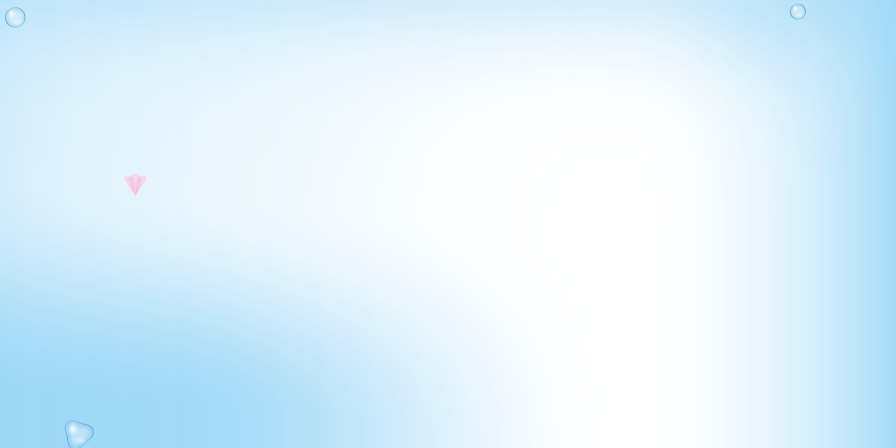
Write a WebGL 2 fragment shader that draws this background.

```glsl
#version 300 es
precision highp float;

uniform vec2 u_resolution;
out vec4 outColor;

const vec3 SKY_TINT = vec3(1.0, 0.40, 0.09);
const vec3 RIM_BLUE = vec3(0.36, 0.64, 0.79);
const vec3 PETAL_PINK = vec3(0.98, 0.84, 0.91);
const float MAX_DEPTH = 0.41;

// Adds two tint depths without passing the deepest blue.
float blendDepth(float a, float b) {
    return a + b - a * b / MAX_DEPTH;
}

float glow(vec2 p, vec2 center, vec2 size) {
    vec2 q = (p - center) / size;
    return exp(-dot(q, q));
}

float coverage(float dist, float pixel) {
    return 1.0 - smoothstep(-pixel, pixel, dist);
}

// Faint vertical bands from layered sines.
float softBands(float x) {
    float sum = 0.0;
    float gain = 0.002;
    float freq = 65.0;
    for (int i = 0; i < 3; i++) {
        sum += gain * sin(x * freq + float(i) * 1.7);
        gain *= 0.5;
        freq *= 1.9;
    }
    return sum;
}

// Depth of blue: zero is white.
float skyDepth(vec2 p) {
    float haze = 0.11 * (1.0 - smoothstep(0.0, 1.33, p.x)) + 0.06 * exp(-p.x / 0.15);
    float top = 0.16 * exp(-pow(max(1.0 - p.y, 0.0) / 0.12, 1.3));
    float side = clamp((p.x - 1.406) / 0.594, 0.0, 1.0);
    float right = 0.35 * side * side;
    float corner = 0.09 * glow(p, vec2(1.72, 0.97), vec2(0.20, 0.16));
    float rise = 1.0 - smoothstep(0.12, 0.60, p.y + 0.09 * p.x);
    float pool = 0.36 * rise * (1.0 - smoothstep(0.35, 1.40, p.x));
    float depth = blendDepth(blendDepth(haze, top), blendDepth(right, corner));
    depth = blendDepth(depth, pool);
    return max(depth + softBands(p.x) * smoothstep(0.0, 0.1, depth), 0.0);
}

// Clear water bead; lobe bends the circle toward a rounded triangle.
vec3 addBead(vec3 color, vec2 p, vec2 center, float radius, float lobe, float pixel) {
    vec2 q = p - center;
    float angle = atan(q.y, q.x);
    float dist = length(q) - radius * (1.0 + lobe * cos(3.0 * (angle - 0.21)));
    float inside = coverage(dist, pixel);
    float shade = smoothstep(-0.6 * radius, 0.0, dist);
    color = mix(color, vec3(0.86, 0.95, 0.99), 0.45 * inside * (1.0 - shade));
    color = mix(color, RIM_BLUE, 0.16 * inside * shade);
    float rim = coverage(abs(dist + 0.0012) - 0.0012, pixel);
    color = mix(color, RIM_BLUE, rim * (0.50 + 0.25 * sin(angle * 2.0 + 0.8)));
    float shine = glow(q, vec2(-0.35, 0.35) * radius, vec2(0.22, 0.30) * radius);
    float lowShine = glow(q, vec2(0.25, -0.45) * radius, vec2(0.35, 0.20) * radius);
    return mix(color, vec3(1.0), inside * (0.8 * shine + 0.5 * lowShine));
}

// Ribbed fan opening upward from its base.
vec3 addPetal(vec3 color, vec2 p, vec2 base, float size, float pixel) {
    vec2 q = p - base;
    float angle = atan(q.x, q.y);
    float radius = length(q);
    float edge = size * (0.97 + 0.05 * cos(angle * 13.0));
    float sides = (abs(angle) - 0.58) * radius;
    float shape = coverage(max(radius - edge, sides), pixel);
    float ribs = 0.5 + 0.5 * cos(angle * 13.0);
    vec3 pink = PETAL_PINK - vec3(0.01, 0.07, 0.04) * (1.0 - ribs);
    pink = mix(pink * vec3(0.99, 0.93, 0.96), pink, smoothstep(0.0, size, radius));
    return mix(color, pink, 0.9 * shape);
}

void main() {
    // Height spans 0 to 1, width spans 0 to 2.
    vec2 p = gl_FragCoord.xy / u_resolution * vec2(2.0, 1.0);
    float pixel = 0.75 / u_resolution.y;

    vec3 color = 1.0 - SKY_TINT * skyDepth(p);

    // Small floating accents.
    color = addBead(color, p, vec2(0.034, 0.961), 0.023, 0.0, pixel);
    color = addBead(color, p, vec2(1.781, 0.974), 0.018, 0.0, pixel);
    color = addBead(color, p, vec2(0.174, 0.031), 0.031, 0.16, pixel);
    color = addPetal(color, p, vec2(0.302, 0.563), 0.048, pixel);

    outColor = vec4(clamp(color, 0.0, 1.0), 1.0);
}
```
